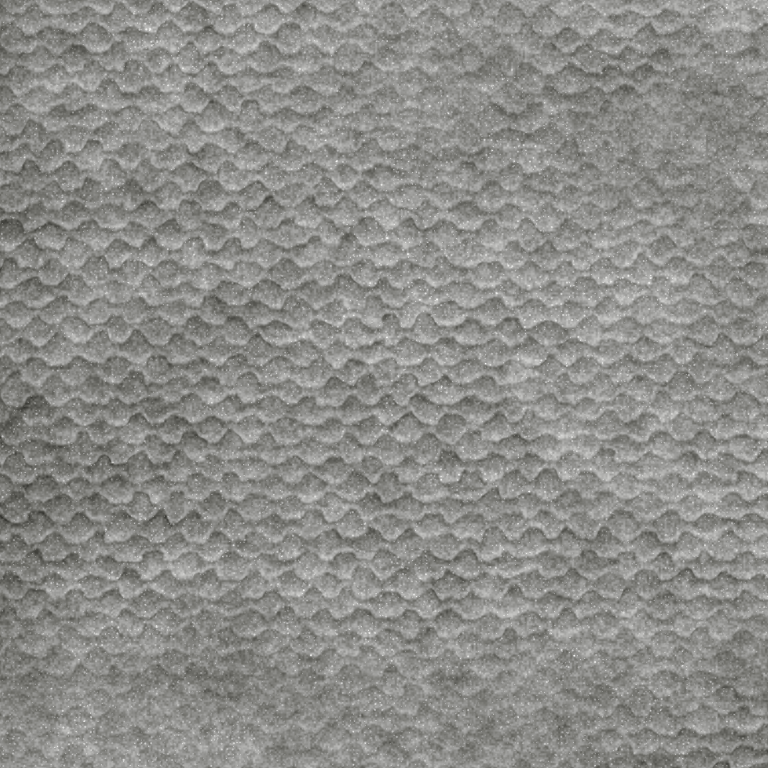
Give the GLSL for this texture, as a Shadertoy shader.

```glsl
// Worn grey sheet embossed with staggered rows of small rounded bumps, with grain and glitter.

float hash(vec2 p) {
    vec3 q = fract(vec3(p.xyx) * 0.1031);
    q += dot(q, q.yzx + 33.33);
    return fract((q.x + q.y) * q.z);
}

float noise(vec2 p) {
    vec2 i = floor(p), f = fract(p);
    f = f * f * (3.0 - 2.0 * f);
    return mix(mix(hash(i), hash(i + vec2(1, 0)), f.x),
               mix(hash(i + vec2(0, 1)), hash(i + vec2(1, 1)), f.x), f.y);
}

float fbm(vec2 p) {
    float sum = 0.0, weight = 0.5;
    for (int i = 0; i < 4; i++) {
        sum += weight * noise(p);
        p = p * 2.03 + 17.3;
        weight *= 0.5;
    }
    return sum / 0.9375;
}

// Soft round patch, 1 at its centre
float patchAt(vec2 p, vec2 centre, vec2 size) {
    vec2 d = (p - centre) / size;
    return exp(-dot(d, d));
}

// Light lip along each scalloped edge, with shade on the bump below it
float relief(vec2 p) {
    vec2 q = p * vec2(19.5, 39.5);
    q += vec2(0.3, 0.3) * (vec2(noise(p * 9.0), noise(p * 7.0 + 40.0)) - 0.5);
    q += vec2(0.2, 0.25) * (vec2(noise(p * 75.0 + 5.0), noise(p * 80.0 + 90.0)) - 0.5);
    float shade = 0.0;
    for (int k = -1; k <= 2; k++) {
        float row = floor(q.y) + float(k);
        float u = q.x + 0.5 * mod(row, 2.0) + 0.16 * hash(vec2(row + 9.0, 4.0));
        vec2 cell = vec2(floor(u), row) + 50.0;
        float x = fract(u) - 0.5 + 0.18 * (hash(cell) - 0.5);
        // Rounded crown with flat joints between neighbours
        float arch = smoothstep(0.39, 0.06, abs(x)) * mix(0.28, 0.62, hash(cell + 71.0));
        float below = row + arch - 0.2 - q.y;
        float lip = (below + 0.14) / 0.18;
        float depth = mix(0.6, 1.4, noise(vec2(u * 1.6, row * 7.7)));
        shade += 0.085 * exp(-lip * lip);
        shade -= 0.2 * depth * smoothstep(-0.04, 0.18, below) * exp(-2.5 * max(below, 0.0));
    }
    return shade + 0.045;
}

// Tiny bright flecks, one at most per cell
float glitter(vec2 p, float cells) {
    vec2 q = p * cells, id = floor(q);
    vec2 centre = 0.3 + 0.4 * vec2(hash(id + 11.0), hash(id + 57.0));
    float strength = smoothstep(0.5, 1.0, hash(id + 131.0));
    return strength * strength * smoothstep(0.3, 0.05, length(q - id - centre));
}

void mainImage(out vec4 fragColor, in vec2 fragCoord) {
    vec2 p = fragCoord / iResolution.xy;

    // Emboss fades towards the bottom and the upper right
    float wear = 0.5 * smoothstep(0.27, 0.08, p.y);
    wear += 0.6 * patchAt(p, vec2(0.6, 0.88), vec2(0.2, 0.13));
    wear += 0.6 * patchAt(p, vec2(0.92, 0.88), vec2(0.15, 0.2));
    wear -= 0.8 * patchAt(p, vec2(0.81, 0.91), vec2(0.07, 0.06));
    wear -= 0.5 * patchAt(p, vec2(0.92, 0.04), vec2(0.12, 0.05));
    wear += 0.7 * (fbm(p * 6.0 + 3.0) - 0.5);
    float tone = 0.548 + relief(p) * (1.0 - clamp(wear, 0.0, 0.75));

    // Broad stains and lighting
    tone += 0.14 * (fbm(p * vec2(4.0, 7.0) + 8.0) - 0.5);
    tone += 0.16 * (fbm(p * vec2(22.0, 34.0) + 31.0) - 0.5);
    tone += 0.07 * (noise(p * vec2(60.0, 85.0) + 23.0) - 0.5);
    tone -= 0.05 * smoothstep(0.12, 0.0, p.x);
    tone -= 0.05 * patchAt(p, vec2(0.12, 0.36), vec2(0.16, 0.1));
    tone -= 0.07 * patchAt(p, vec2(0.81, 0.91), vec2(0.07, 0.06));
    tone -= 0.06 * patchAt(p, vec2(0.92, 0.0), vec2(0.16, 0.06));
    tone -= 0.05 * patchAt(p, vec2(1.0, 0.56), vec2(0.08, 0.1));
    tone += 0.07 * patchAt(p, vec2(0.95, 1.0), vec2(0.2, 0.1));

    // Fine grain and clustered glitter
    tone += 0.15 * (noise(p * 390.0) - 0.5) + 0.10 * (noise(p * 190.0 + 60.0) - 0.5);
    float clusters = mix(0.3, 1.1, noise(p * 28.0 + 14.0));
    tone += clusters * (0.24 * glitter(p, 140.0) + 0.22 * glitter(p + 0.37, 210.0));

    // Neutral grey, slightly warm in the shadows
    vec3 colour = vec3(tone, tone, tone - mix(0.02, 0.008, smoothstep(0.4, 0.65, tone)));
    fragColor = vec4(clamp(colour, 0.0, 1.0), 1.0);
}
```
